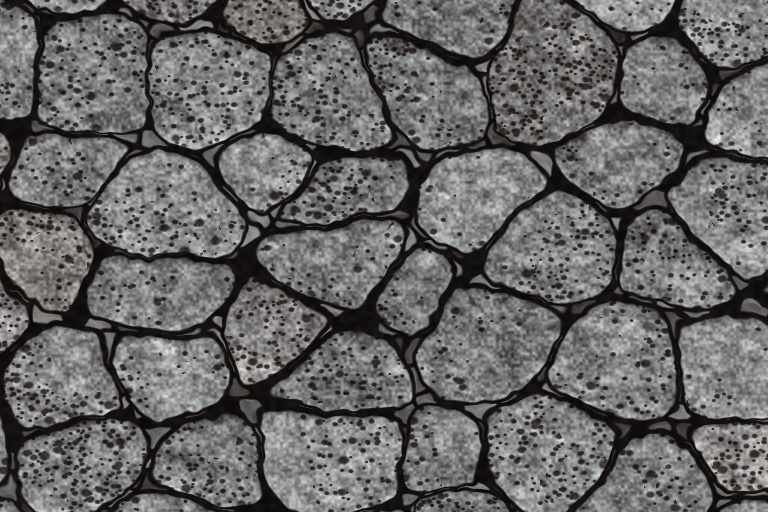
Give the GLSL for this texture, as a WebGL 1 fragment shader.

```glsl
precision highp float;
uniform vec2 u_resolution;

struct Stone {
  float edge;
  vec2 id;
  vec2 outward;
};

float hash(vec2 p) {
  vec3 q = fract(p.xyx * 0.1031);
  q += dot(q, q.yzx + 33.33);
  return fract((q.x + q.y) * q.z);
}

vec2 hash2(vec2 p) {
  return vec2(hash(p), hash(p + 71.7));
}

float noise(vec2 p) {
  vec2 i = floor(p), f = fract(p);
  f *= f * (3.0 - 2.0 * f);
  return mix(mix(hash(i), hash(i + vec2(1, 0)), f.x),
             mix(hash(i + vec2(0, 1)), hash(i + 1.0), f.x), f.y);
}

float fbm(vec2 p) {
  float sum = 0.0, amp = 0.533;
  for (int i = 0; i < 4; i++) {
    sum += amp * noise(p);
    p = mat2(1.6, 1.2, -1.2, 1.6) * p + 7.3;
    amp *= 0.5;
  }
  return sum;
}

// Staggered, jittered stone centre
vec2 site(vec2 cell) {
  return cell + 0.5 + 0.8 * (hash2(cell) - 0.5) + vec2(0.5 * mod(cell.y, 2.0) - 0.25, 0.0);
}

// Squared distance reduced by a random weight, so stones differ in size
float power(vec2 p, vec2 cell) {
  vec2 d = p - site(cell);
  return dot(d, d) - 0.4 * hash(cell + 19.1);
}

// Weighted Voronoi cell with rounded corners
Stone stoneAt(vec2 p, float sharpness) {
  vec2 base = floor(p), id = base;
  float nearest = 1e5;
  for (int y = -2; y <= 2; y++)
    for (int x = -2; x <= 2; x++) {
      vec2 cell = base + vec2(x, y);
      float d = power(p, cell);
      if (d < nearest) { nearest = d; id = cell; }
    }
  float total = 1e-9;
  vec2 outward = vec2(0.0);
  for (int y = -2; y <= 2; y++)
    for (int x = -2; x <= 2; x++) {
      vec2 cell = base + vec2(x, y);
      vec2 across = site(cell) - site(id);
      float span = length(across);
      if (span > 0.001) {
        float w = exp(-sharpness * (power(p, cell) - nearest) / (2.0 * span));
        total += w;
        outward += w * across / span;
      }
    }
  return Stone(-log(total) / sharpness, id, outward / total);
}

// Scattered round pits; density runs from 0 to 1
float pits(vec2 p, float density) {
  float depth = 0.0;
  for (int y = -1; y <= 1; y++)
    for (int x = -1; x <= 1; x++) {
      vec2 cell = floor(p) + vec2(x, y);
      float radius = 0.2 + 0.3 * hash(cell + 5.3);
      float d = length((p - cell - hash2(cell)) * vec2(0.85, 1.1));
      depth = max(depth, step(hash(cell + 31.7), density) * (1.0 - smoothstep(radius * 0.5, radius + 0.1, d)));
    }
  return depth;
}

void main() {
  vec2 p = gl_FragCoord.xy / u_resolution.y;
  vec2 warp = vec2(noise(p * 14.0), noise(p * 14.0 + 40.0)) - 0.5;
  vec2 chips = vec2(noise(p * 55.0), noise(p * 55.0 + 90.0)) - 0.5;
  vec2 q = p + 0.022 * warp + 0.008 * chips;
  Stone stone = stoneAt(q * vec2(4.5, 5.4) + 3.0, 13.0);
  float character = hash(stone.id + 3.9);
  vec2 grainPos = p + 3.0 * hash2(stone.id + 8.2);

  // Rough surface, relief lit from above
  float coarse = fbm(grainPos * 38.0);
  float relief = coarse - fbm((grainPos + vec2(0.002, 0.005)) * 38.0);
  float tone = 0.515 + 0.13 * (hash(stone.id + 12.4) - 0.5);
  tone += 0.38 * (coarse - 0.5) + 0.45 * relief;
  tone += 0.28 * (noise(grainPos * 170.0) - 0.5);
  tone += 0.13 * smoothstep(0.58, 0.75, fbm(grainPos * 8.0));

  // Pores with lit lower rims
  float density = (0.12 + 0.45 * character) * smoothstep(0.2, 0.65, noise(grainPos * 9.0));
  float pore = max(pits(grainPos * 85.0, density), pits(grainPos * 48.0, density * 0.4));
  tone += 0.1 * pits((grainPos + vec2(0.0, 0.005)) * 48.0, density * 0.4);
  tone *= 1.0 - 0.72 * pore;

  // Shaded upper edges and pale lower lips
  float inset = 0.012 + 0.024 * noise(p * 6.0) + 0.016 * max(stone.outward.y, 0.0);
  float rim = 1.0 - smoothstep(inset, inset + 0.07, stone.edge);
  tone *= 1.0 - 0.35 * rim * max(stone.outward.y, 0.0);
  tone += 0.16 * rim * max(-stone.outward.y, 0.0) * noise(p * 24.0);

  // Dark joints holding small broken pieces
  Stone piece = stoneAt(q * vec2(19.0, 24.0), 14.0);
  float pieceTone = 0.2 + 0.32 * hash(piece.id + 6.1) + 0.3 * (coarse - 0.5);
  float wedge = (1.0 - smoothstep(-0.012, 0.006, stone.edge)) * step(0.3, hash(piece.id + 2.2));
  float joint = 0.035 + 0.05 * noise(p * 90.0);
  joint = mix(joint, pieceTone, wedge * smoothstep(0.04, 0.14, piece.edge));
  tone = mix(joint, tone, smoothstep(inset - 0.009, inset + 0.014, stone.edge));

  vec3 tint = mix(vec3(1.12, 0.96, 0.94), vec3(0.99, 1.0, 1.01), smoothstep(0.08, 0.45, tone));
  tint += vec3(0.03, 0.0, -0.03) * smoothstep(0.75, 1.0, character);
  gl_FragColor = vec4(clamp(tone * tint, 0.0, 1.0), 1.0);
}
```
